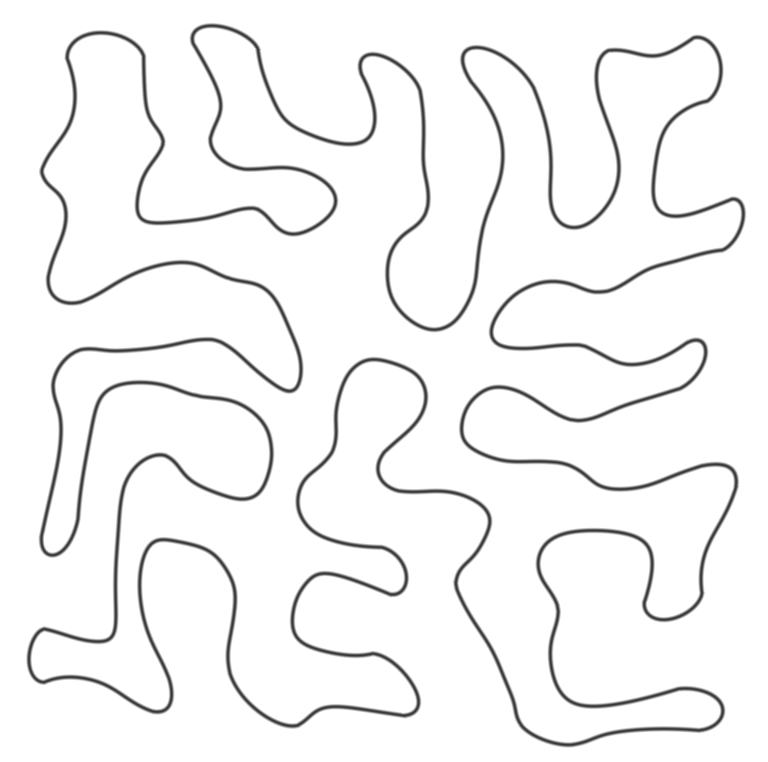
This pattern is drawn by a Shadertoy shader. Its source:

```glsl
// A thin dark line meanders over white paper without crossing itself.
// It is the outline of a random tree: each grid cell links to a neighbour nearer the root,
// links are blended into soft limbs, and a twist plus gradient noise bends the whole.

const vec3  PAPER       = vec3(1.0);
const vec3  INK         = vec3(0.21);
const float CELLS       = 6.0;            // tree nodes along each side
const vec2  ROOT        = vec2(2.0, 3.0); // cell where all branches meet
const float MARGIN      = 0.06;           // border, in cells
const float LINE_HALF   = 0.0046;         // soft half width, in canvas heights
const float JITTER      = 0.28;           // node displacement, in cells
const float LIMB_MIN    = 0.17;           // limb radius range, in cells
const float LIMB_MAX    = 0.27;
const float NECK        = 0.05;           // thinning halfway along a limb
const float BLEND       = 11.0;           // higher is a tighter fillet
const float TWIST       = 0.5;            // rotation at the centre, in radians
const float WARP        = 0.36;           // noise bending, in cells
const float WARP_FREQ   = 0.75;           // bends per cell

vec2 hash22(vec2 p) {
    vec3 q = fract(vec3(p.xyx) * vec3(0.1031, 0.1030, 0.0973));
    q += dot(q, q.yzx + 33.33);
    return fract((q.xx + q.yz) * q.zy);
}

// Dot product of a random lattice direction with the offset from that corner
float cornerSlope(vec2 corner, vec2 p) {
    float angle = 6.2832 * hash22(corner + 57.0).x;
    return dot(vec2(cos(angle), sin(angle)), p - corner);
}

float gradientNoise(vec2 p) {
    vec2 i = floor(p), f = p - i;
    vec2 u = f * f * f * (f * (f * 6.0 - 15.0) + 10.0);
    vec2 e = vec2(0.0, 1.0);
    return mix(mix(cornerSlope(i, p), cornerSlope(i + e.yx, p), u.x),
               mix(cornerSlope(i + e.xy, p), cornerSlope(i + e.yy, p), u.x), u.y);
}

vec2 nodePosition(vec2 cell) {
    return cell + 0.5 + JITTER * (hash22(cell + 11.0) - 0.5);
}

float nodeRadius(vec2 cell) {
    return mix(LIMB_MIN, LIMB_MAX, hash22(cell + 83.0).x);
}

// One step towards the root, along x or y at random
vec2 parentCell(vec2 cell) {
    vec2 way = sign(ROOT - cell);
    bool alongX = way.y == 0.0 || (way.x != 0.0 && hash22(cell + 29.0).y < 0.5);
    return cell + (alongX ? vec2(way.x, 0.0) : vec2(0.0, way.y));
}

// Signed distance to the tapered limb from a cell to its parent
float limbDistance(vec2 p, vec2 cell) {
    vec2 parent = parentCell(cell);
    vec2 start = nodePosition(cell);
    vec2 along = nodePosition(parent) - start;
    float t = clamp(dot(p - start, along) / max(dot(along, along), 1e-4), 0.0, 1.0);
    float radius = mix(nodeRadius(cell), nodeRadius(parent), t);
    return length(p - start - along * t) - radius + NECK * 4.0 * t * (1.0 - t);
}

// Smooth union of all limbs near the point
float treeField(vec2 p) {
    vec2 home = floor(p);
    float total = 1e-9;
    for (int y = -2; y <= 2; y++)
    for (int x = -2; x <= 2; x++) {
        vec2 cell = home + vec2(x, y);
        if (min(cell.x, cell.y) < 0.0 || max(cell.x, cell.y) >= CELLS) continue;
        total += exp(-BLEND * limbDistance(p, cell));
    }
    return -log(total) / BLEND;
}

// Twist and bend the plane, fading to none at the border
vec2 bend(vec2 uv) {
    vec2 edge = clamp(4.0 * uv * (1.0 - uv), 0.0, 1.0);
    float inner = edge.x * edge.y;
    float angle = TWIST * inner;
    vec2 q = mat2(cos(angle), sin(angle), -sin(angle), cos(angle)) * (uv - 0.5);
    vec2 p = q * (CELLS + 2.0 * MARGIN) + 0.5 * CELLS;
    vec2 n = vec2(gradientNoise(p * WARP_FREQ + 3.7), gradientNoise(p * WARP_FREQ + 41.3));
    return p + WARP * sqrt(inner) * n;
}

void mainImage(out vec4 fragColor, in vec2 fragCoord) {
    float field = treeField(bend(fragCoord / iResolution.xy));

    // Divide by the slope for an even line width
    float slope = length(vec2(dFdx(field), dFdy(field))) * iResolution.y;
    float dist = abs(field) / max(slope, 0.3 * CELLS);

    float halfWidth = max(LINE_HALF, 1.2 / iResolution.y);
    fragColor = vec4(mix(INK, PAPER, smoothstep(0.0, halfWidth, dist)), 1.0);
}
```
